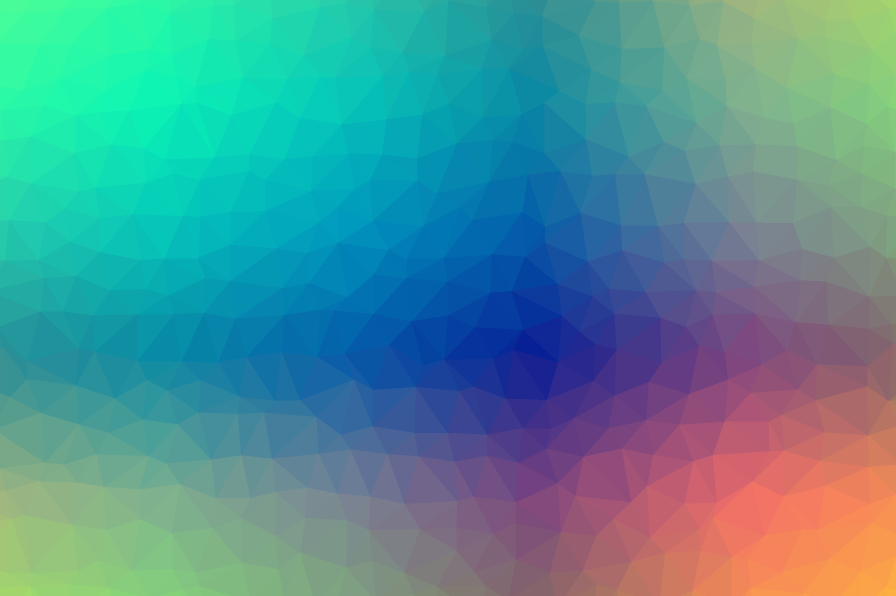
This background is drawn by a Shadertoy shader. Its source:

```glsl
// Low-poly triangle mesh shaded by a palette blended along both axes

const float ROWS = 17.3;

vec2 hash2(vec2 p) {
    vec3 q = fract(vec3(p.xyx) * vec3(0.1031, 0.1030, 0.0973));
    q += dot(q, q.yzx + 33.33);
    return fract((q.xx + q.yz) * q.zy);
}

// Grid corner moved by a random offset
vec2 corner(vec2 id) {
    return id + 0.68 * (hash2(id + 57.0) - 0.5);
}

// Mint, aqua, cerulean, navy, coral, amber
vec3 palette(float t) {
    vec3 c = mix(vec3(0.35, 1.0, 0.57), vec3(0.04, 0.96, 0.71), clamp((t + 0.04) / 0.215, 0.0, 1.0));
    c = mix(c, vec3(0.0, 0.59, 0.745), clamp((t - 0.175) / 0.215, 0.0, 1.0));
    c = mix(c, vec3(0.03, 0.11, 0.58), clamp((t - 0.39) / 0.205, 0.0, 1.0));
    c = mix(c, vec3(0.95, 0.43, 0.41), clamp((t - 0.595) / 0.24, 0.0, 1.0));
    return mix(c, vec3(1.0, 0.73, 0.23), clamp((t - 0.835) / 0.205, 0.0, 1.0));
}

// Average of the horizontal and the downward palette
vec3 field(vec2 p) {
    float aspect = iResolution.x / iResolution.y;
    return 0.5 * (palette(p.x / (ROWS * aspect)) + palette(1.0 - p.y / ROWS));
}

float side(vec2 a, vec2 b, vec2 p) {
    vec2 e = b - a, q = p - a;
    return e.x * q.y - e.y * q.x;
}

bool inside(vec2 p, vec2 a, vec2 b, vec2 c) {
    return min(side(a, b, p), min(side(b, c, p), side(c, a, p))) >= -1e-5;
}

// Flat colour of the triangle that holds p
vec3 mesh(vec2 p) {
    vec2 cell = floor(p);
    for (int j = -1; j <= 1; j++)
    for (int i = -1; i <= 1; i++) {
        vec2 id = cell + vec2(i, j);
        vec2 a = corner(id), b = corner(id + vec2(1, 0));
        vec2 c = corner(id + vec2(1, 1)), d = corner(id + vec2(0, 1));
        // Rotate the corners so that a-c is the shorter diagonal
        if (distance(b, d) < distance(a, c)) {
            vec2 first = a;
            a = b; b = c; c = d; d = first;
        }
        if (inside(p, a, b, c)) return field((a + b + c) / 3.0);
        if (inside(p, a, c, d)) return field((a + c + d) / 3.0);
    }
    return field(p);
}

void mainImage(out vec4 fragColor, in vec2 fragCoord) {
    // Four samples per pixel smooth the edges
    vec3 color = vec3(0.0);
    for (int s = 0; s < 4; s++) {
        vec2 offset = vec2(s % 2, s / 2) * 0.5 - 0.25;
        color += mesh((fragCoord + offset) / iResolution.y * ROWS);
    }
    fragColor = vec4(color / 4.0, 1.0);
}
```
